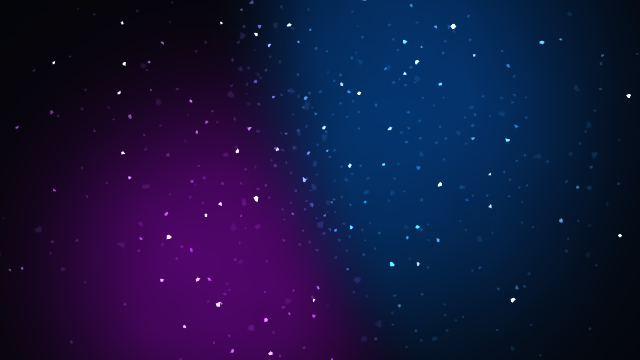
Give the GLSL for this background, as a Shadertoy shader.

```glsl
// Drifting glitter flakes over a violet glow and a blue glow on near-black.

const vec3 NIGHT        = vec3(0.016, 0.019, 0.036);
const vec3 VIOLET       = vec3(0.295, 0.001, 0.375);
const vec3 BLUE         = vec3(0.001, 0.180, 0.385);
const vec3 VIOLET_GLINT = vec3(0.80, 0.36, 0.98);
const vec3 BLUE_GLINT   = vec3(0.18, 0.66, 1.00);
const vec3 WHITE_GLINT  = vec3(0.97, 0.99, 1.00);

vec2 hash22(vec2 p) {
    vec3 q = fract(vec3(p.xyx) * vec3(0.1031, 0.1030, 0.0973));
    q += dot(q, q.yzx + 33.33);
    return fract((q.xx + q.yz) * q.zy);
}

// Gradient noise, roughly -0.7 to 0.7.
float cornerSlope(vec2 cell, vec2 corner, vec2 f) {
    return dot(hash22(cell + corner) * 2.0 - 1.0, f - corner);
}

float gradientNoise(vec2 p) {
    vec2 cell = floor(p), f = fract(p);
    vec2 u = f * f * f * (f * (f * 6.0 - 15.0) + 10.0);
    float low  = mix(cornerSlope(cell, vec2(0, 0), f), cornerSlope(cell, vec2(1, 0), f), u.x);
    float high = mix(cornerSlope(cell, vec2(0, 1), f), cornerSlope(cell, vec2(1, 1), f), u.x);
    return mix(low, high, u.y);
}

// Broad glow with a flat middle and a soft rim.
float glow(vec2 p, vec2 center, vec2 radii) {
    return exp(-pow(length((p - center) / radii), 2.6));
}

float segmentDistance(vec2 p, vec2 a, vec2 b) {
    vec2 ab = b - a;
    return length(p - a - ab * clamp(dot(p - a, ab) / dot(ab, ab), 0.0, 1.0));
}

// 0 on the violet side, 1 on the blue side of the curved border.
float blueSide(vec2 p) {
    float drop = 1.0 - p.y;
    float border = 0.765 + 0.31 * drop * drop;
    return smoothstep(-mix(0.15, 0.24, p.y), 0.15, p.x - border);
}

// Chance of flakes: a clumpy wide cloud with a dense diagonal stream.
float flakeDensity(vec2 p) {
    float cloud = glow(p, vec2(0.95, 0.52), vec2(0.74, 0.50));
    float stream = segmentDistance(p, vec2(0.70, 0.86), vec2(0.93, 0.38));
    float clumps = 1.0 + 1.2 * gradientNoise(p * 6.0);
    return 0.04 + 0.62 * cloud * clumps + 1.1 * exp(-pow(stream / 0.08, 2.0));
}

// Signed distance to an irregular five-sided chip.
float chipDistance(vec2 q, float radius, vec2 seed) {
    float d = length(q) - 1.15 * radius;
    for (int i = 0; i < 5; i++) {
        vec2 rnd = hash22(seed + float(i) * 17.3);
        float angle = 6.28319 * (float(i) + 0.7 * rnd.x) / 5.0;
        d = max(d, dot(q, vec2(cos(angle), sin(angle))) - radius * mix(0.45, 1.0, rnd.y));
    }
    return d;
}

// One scattered layer; every chip stays inside its own turned grid cell.
vec3 flakeLayer(vec2 p, float cellSize, float radius, float fill,
                float whiteness, float turn, float blur) {
    mat2 spin = mat2(cos(turn), sin(turn), -sin(turn), cos(turn));
    vec2 grid = spin * p / cellSize + 40.0;
    vec2 cell = floor(grid);
    vec2 seed = cell + turn * 91.0;
    vec2 jitter = mix(vec2(0.2), vec2(0.8), hash22(seed));
    vec2 place = (cell + jitter - 40.0) * cellSize * spin;
    vec2 pick = hash22(seed + 57.0);
    vec2 look = hash22(seed + 131.0);

    float present = step(pick.x, fill * flakeDensity(place));
    float size = radius * mix(0.65, 1.15, pick.y);
    float d = chipDistance((fract(grid) - jitter) * cellSize, size, seed);
    float cover = 1.0 - smoothstep(-blur, blur, d);
    vec3 tint = mix(VIOLET_GLINT, BLUE_GLINT, blueSide(place));
    tint = mix(tint, WHITE_GLINT, whiteness * smoothstep(0.1, 0.6, look.x));
    return tint * present * cover * mix(0.5, 1.0, look.y);
}

void mainImage(out vec4 fragColor, in vec2 fragCoord) {
    vec2 p = fragCoord / iResolution.y;
    float edge = 0.7 / iResolution.y;

    // Two coloured glows meeting at the curved border
    vec3 violetLight = VIOLET * glow(p, vec2(0.62, 0.26), vec2(0.46, 0.46));
    vec3 blueLight = BLUE * glow(p, vec2(1.12, 0.70), vec2(0.53, 0.65));
    float haze = 1.0 + 0.08 * gradientNoise(p * 3.5) + 0.05 * gradientNoise(p * 9.0);
    vec3 color = NIGHT + mix(violetLight, blueLight, blueSide(p)) * haze;

    // Faint blurred chips, then small dim ones, then sharp bright ones
    color += 0.15 * flakeLayer(p, 0.080, 0.0100, 0.45, 0.1, 0.4, 0.003);
    color += 0.24 * flakeLayer(p, 0.036, 0.0046, 0.45, 0.2, 1.1, edge);
    color += 0.75 * flakeLayer(p, 0.054, 0.0054, 0.32, 0.3, 2.3, edge);
    color += 1.50 * flakeLayer(p, 0.066, 0.0066, 0.32, 1.0, 0.8, edge);

    fragColor = vec4(min(color, 1.0), 1.0);
}
```
